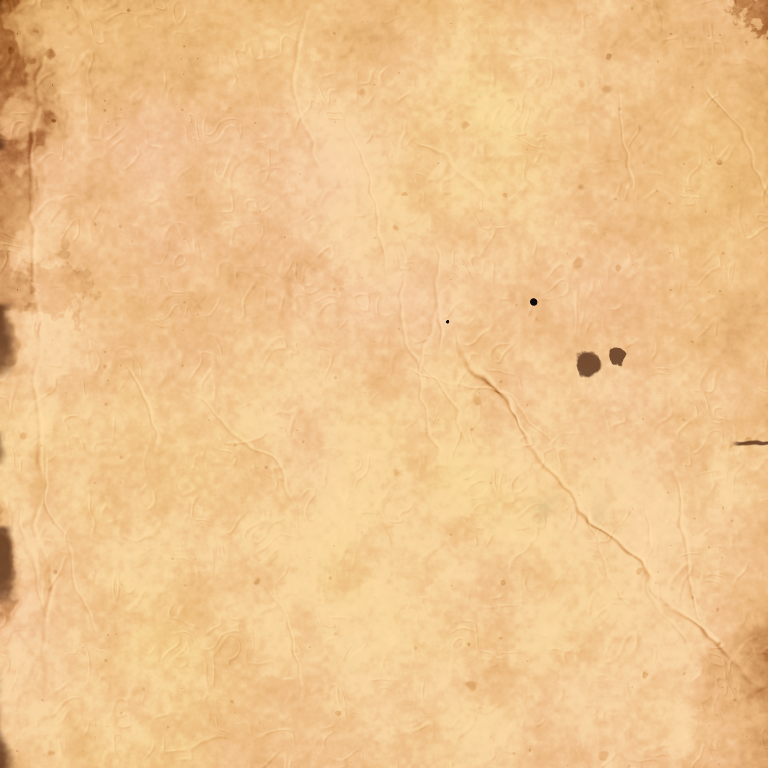
Give the GLSL for this texture, as a Shadertoy shader.

```glsl
// Old parchment: a tone value is built from layered noise, stains, worn edges
// and embossed creases, then sent through a six-colour tan ramp.
// Foxing specks come from a cell grid; ink spots and edge nicks go on last.

const float PI = 3.14159;
const float BASE_TONE = 4.38;      // ramp position of clean paper, 0 to 5
const float CLOUD = 3.0;           // broad discolouration
const float MOTTLE = 2.5;          // blotches
const float GRAIN = 2.0;           // fine paper grain
const float FIBRE = 0.75;          // embossed fibre wrinkles
const float CREASE = 0.85;         // embossed folds
const int CREASE_COUNT = 18;
const vec3 UMBER = vec3(0.67, 0.42, 0.23);
const vec3 OCHRE = vec3(0.78, 0.55, 0.33);
const vec3 TAN   = vec3(0.85, 0.64, 0.41);
const vec3 SAND  = vec3(0.91, 0.71, 0.48);
const vec3 BUFF  = vec3(0.94, 0.76, 0.55);
const vec3 CREAM = vec3(0.965, 0.825, 0.625);
const vec3 BURNT = vec3(0.32, 0.17, 0.09);
const vec3 INK   = vec3(0.07, 0.04, 0.04);
const vec3 MOULD = vec3(0.66, 0.60, 0.43);

float hash(vec2 p) {
    p = fract(p * vec2(123.34, 345.45));
    p += dot(p, p + 34.345);
    return fract(p.x * p.y);
}

float noise(vec2 p) {
    vec2 i = floor(p), f = fract(p);
    f = f * f * (3.0 - 2.0 * f);
    return mix(mix(hash(i), hash(i + vec2(1, 0)), f.x),
               mix(hash(i + vec2(0, 1)), hash(i + vec2(1, 1)), f.x), f.y);
}

float fbm(vec2 p) {
    float sum = 0.0, amp = 0.5;
    for (int i = 0; i < 5; i++) {
        sum += amp * noise(p);
        p = mat2(1.6, 1.2, -1.2, 1.6) * p + 7.3;
        amp *= 0.5;
    }
    return sum / 0.97;
}

vec3 ramp(float s) {
    vec3 c = mix(UMBER, OCHRE, clamp(s, 0.0, 1.0));
    c = mix(c, TAN, clamp(s - 1.0, 0.0, 1.0));
    c = mix(c, SAND, clamp(s - 2.0, 0.0, 1.0));
    c = mix(c, BUFF, clamp(s - 3.0, 0.0, 1.0));
    c = mix(c, CREAM, clamp(s - 4.0, 0.0, 1.0));
    return c + 0.02 * clamp(s - 5.0, 0.0, 1.5) + 0.08 * clamp(s, -2.0, 0.0);
}

// Thin broken ridges along noise contours
float fibres(vec2 p) {
    vec2 q = p * vec2(62.0, 48.0) + 2.5 * noise(p * 30.0);
    float ridge = smoothstep(0.16, 0.0, abs(noise(q) - 0.5));
    return ridge * smoothstep(0.35, 0.75, noise(p * 40.0 + 9.0));
}

// Bent fold from a to b: lit on one side, shaded on the other
float crease(vec2 p, vec2 a, vec2 b, float bend, float width) {
    vec2 ab = b - a;
    float t = dot(p - a, ab) / dot(ab, ab);
    float d = dot(p - a, normalize(vec2(-ab.y, ab.x))) + bend * sin(PI * t);
    d += 0.022 * (noise(p * 16.0 + a) - 0.5) + 0.008 * (noise(p * 60.0) - 0.5);
    float fade = smoothstep(0.0, 0.15, t) * smoothstep(1.0, 0.8, t);
    fade *= 0.2 + 1.1 * noise(p * 22.0 + a * 50.0);
    float lit = d / width - 0.9, shaded = d / width + 0.9;
    return fade * (exp(-lit * lit) - exp(-shaded * shaded));
}

// Irregular round spot, 1 inside
float blot(vec2 p, vec2 centre, float radius, float rough) {
    float d = length(p - centre) + rough * radius * (fbm(p * 70.0) - 0.5);
    return smoothstep(radius * 1.15, radius * 0.85, d);
}

// One small spot in some cells of a grid
float specks(vec2 p, float cells, float chance) {
    vec2 id = floor(p * cells);
    vec2 centre = 0.3 + 0.4 * vec2(hash(id + 3.1), hash(id + 8.7));
    float size = mix(0.05, 0.2, pow(hash(id + 5.3), 3.0));
    float d = length(fract(p * cells) - centre) + 0.12 * (noise(p * cells * 7.0) - 0.5);
    return step(hash(id), chance) * smoothstep(size, size * 0.4, d);
}

void mainImage(out vec4 fragColor, in vec2 fragCoord) {
    vec2 p = fragCoord / iResolution.xy;
    float rough = fbm(p * 13.0 + 4.0) - 0.5;

    // Paper body
    float tone = BASE_TONE + CLOUD * (fbm(p * 3.5 + 2.0) - 0.5);
    tone += MOTTLE * (fbm(p * 20.0) - 0.5) + GRAIN * (fbm(p * 120.0) - 0.5);
    tone += FIBRE * (fibres(p) - fibres(p + vec2(-0.0022, 0.0022)));

    // Darkened margins and stains with torn outlines
    tone -= 1.0 * exp(-p.x * 14.0) + 1.1 * exp((p.x - 1.0) * 13.0);
    tone -= 1.2 * exp((p.y - 1.0) * 7.0) + 0.35 * exp(-p.y * 10.0);
    tone -= 0.9 * smoothstep(0.5, 0.0, length(p - vec2(0.1, 1.0)));
    float flake = p.x + 0.16 * rough - 0.035 * smoothstep(0.45, 0.75, p.y);
    tone -= 1.7 * smoothstep(0.006, -0.004, flake);
    tone += 0.8 * smoothstep(0.01, 0.02, flake) * smoothstep(0.08, 0.06, flake);
    tone -= 1.3 * blot(p, vec2(0.075, 0.63), 0.042, 2.2);
    float corner = min(p.x - 0.895, 0.17 - p.y) + 0.12 * rough;
    tone -= 1.4 * smoothstep(-0.012, 0.012, corner);
    tone -= 2.5 * blot(p, vec2(1.0), 0.04, 2.0);

    // Scattered folds, then the long one
    float folds = 0.0;
    for (int i = 0; i < CREASE_COUNT; i++) {
        vec2 k = vec2(float(i) * 1.37, 2.9);
        vec2 a = vec2(hash(k), 0.2 + 0.85 * hash(k + 1.3));
        float angle = -1.0 + 1.1 * (hash(k + 2.1) - 0.5);
        vec2 b = a + mix(0.12, 0.35, hash(k + 4.7)) * vec2(cos(angle), sin(angle));
        folds += crease(p, a, b, 0.06 * (hash(k + 6.2) - 0.5), 0.0018);
    }
    float fold = crease(p, vec2(0.58, 0.58), vec2(1.02, 0.08), 0.025, 0.0026);
    tone += CREASE * folds + 1.3 * fold + 1.6 * min(fold, 0.0);
    tone += crease(p, vec2(0.05, 1.0), vec2(0.07, 0.02), 0.01, 0.003);

    // Foxing
    tone -= 1.8 * specks(p, 22.0, 0.10) + 1.5 * specks(p + 0.37, 60.0, 0.07);
    float rust = smoothstep(0.09, 0.0, length((p - vec2(0.4, 0.625)) * vec2(1.0, 1.5)));
    tone -= 2.2 * rust * smoothstep(0.4, 0.75, fbm(p * 45.0));

    vec3 col = ramp(tone);
    col *= 1.0 + vec3(0.0, 0.02, -0.07) * (fbm(p * 5.0 + 20.0) - 0.5) * 2.0;
    float damp = smoothstep(0.05, 0.0, length((p - vec2(0.74, 0.34)) * vec2(0.8, 1.0)));
    col = mix(col, MOULD, 0.45 * damp * smoothstep(0.45, 0.7, fbm(p * 24.0)));

    // Burnt nicks at the sides, brown blots and ink dots
    float nick = smoothstep(0.62, 0.78, noise(vec2(p.y * 17.0, 3.0)));
    col = mix(col, BURNT, 0.75 * nick * smoothstep(0.02, 0.0, p.x + 0.06 * rough));
    float slit = smoothstep(0.004, 0.001, abs(p.y - 0.424 + 0.03 * rough));
    col = mix(col, BURNT, 0.8 * slit * smoothstep(0.95, 0.965, p.x));
    float brown = max(blot(p, vec2(0.766, 0.527), 0.017, 0.9),
                      blot(p, vec2(0.804, 0.535), 0.011, 1.8));
    col = mix(col, BURNT, 0.78 * brown);
    float ink = max(blot(p, vec2(0.695, 0.607), 0.0045, 0.5),
                    blot(p, vec2(0.583, 0.581), 0.0022, 0.3));
    col = mix(col, INK, ink);
    fragColor = vec4(clamp(col, 0.0, 1.0), 1.0);
}
```
